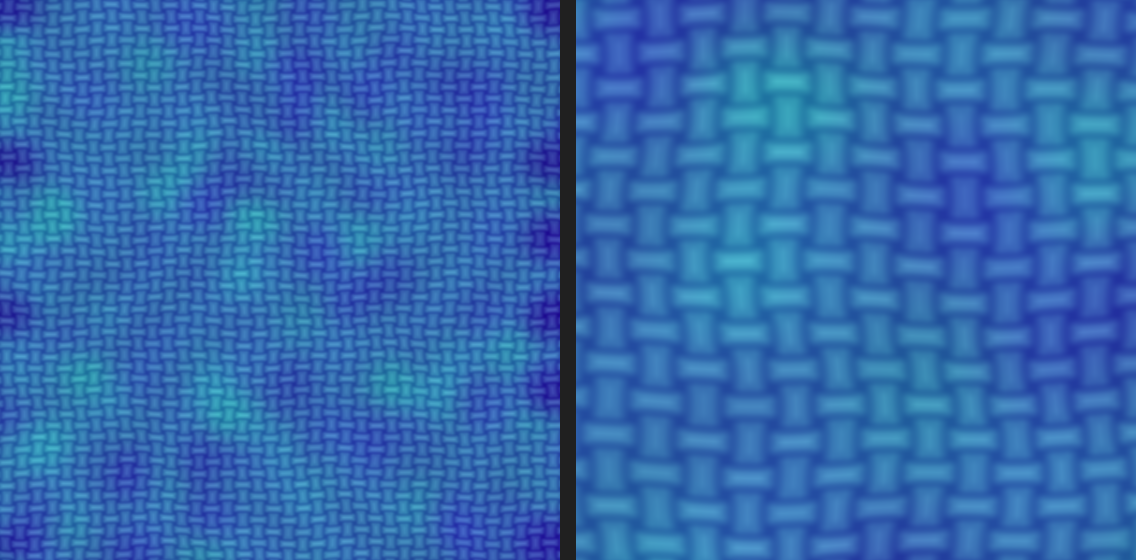
Left, the full canvas; right, a detail of the centre.
Give the GLSL for this texture, as a Shadertoy shader.

```glsl
// Blue plain-weave cloth with soft teal and violet dye blotches and stained side edges.

const float PI = 3.14159265;
const vec2 THREADS = vec2(38.0, 48.0);   // warp threads across, weft threads down
const float BLOTCH_CELLS = 13.0;
const float STAIN_STEP = 0.136;          // spacing of the edge stains

const vec3 GAP_BLUE = vec3(0.135, 0.295, 0.620);
const vec3 THREAD_BLUE = vec3(0.225, 0.460, 0.705);
const vec3 CREST_BLUE = vec3(0.310, 0.590, 0.790);
const vec3 TEAL_SHIFT = vec3(-0.015, 0.130, 0.010);
const vec3 VIOLET_SHIFT = vec3(0.000, -0.110, 0.015);
const vec3 STAIN_SHIFT = vec3(-0.025, -0.270, -0.060);

float hash(vec2 p) {
    vec3 q = fract(vec3(p.xyx) * 0.1031);
    q += dot(q, q.yzx + 33.33);
    return fract((q.x + q.y) * q.z);
}

// +1 on even threads, -1 on odd threads
float parity(float index) {
    return 1.0 - 2.0 * mod(index, 2.0);
}

// Soft cross-section of one thread, 1 at its middle
float threadProfile(float across, float halfWidth, float soft) {
    return 1.0 - smoothstep(halfWidth - soft, halfWidth + soft, abs(across - 0.5));
}

// Compact round spot, 1 at its centre and 0 beyond radius 1
float spot(vec2 offset) {
    float fall = max(0.0, 1.0 - dot(offset, offset));
    return fall * fall;
}

// Slow drift of the threads from layered sines
vec2 drift(vec2 uv) {
    return vec2(sin(uv.y * 17.0 + 2.0 * sin(uv.x * 9.0)) + 0.6 * sin(uv.y * 41.0 + uv.x * 13.0),
                sin(uv.x * 15.0 + 2.0 * sin(uv.y * 7.0)) + 0.6 * sin(uv.x * 37.0 + uv.y * 11.0));
}

// Cellular dye field: positive is teal, negative is violet
float blotches(vec2 p) {
    vec2 cell = floor(p);
    float sum = 0.0;
    for (int y = -1; y <= 1; y++) {
        for (int x = -1; x <= 1; x++) {
            vec2 id = cell + vec2(x, y);
            vec2 centre = id + vec2(hash(id + 3.7), hash(id + 19.3));
            float signedDye = 2.0 * hash(id + 51.1) - 1.0;
            sum += signedDye * (0.35 + 0.65 * abs(signedDye)) * spot(p - centre);
        }
    }
    return sum;
}

// Evenly spaced side stains: x is violet strength, y is teal strength
vec2 edgeStains(vec2 uv) {
    vec2 stain = vec2(0.0);
    for (int n = 0; n < 8; n++) {
        float k = float(n);
        float y = 0.03 + STAIN_STEP * k;
        float left = n == 0 ? 1.0 : -parity(k) * smoothstep(1.0, 3.0, k);
        float right = min(1.0, 1.3 * (1.0 - cos(2.0 * PI * (k - 1.0) / 5.0)));
        float leftSpot = spot((uv - vec2(0.015, y)) / vec2(0.090, 0.065));
        float rightSpot = spot((uv - vec2(0.990, y)) / vec2(0.090, 0.075));
        stain.x += max(left, 0.0) * 0.75 * leftSpot + right * rightSpot;
        stain.y += max(-left, 0.0) * leftSpot;
    }
    return stain;
}

// Over-and-under weave, shaded from gap through thread to raised crest
vec3 weave(vec2 p, float soft) {
    vec2 id = floor(p);
    vec2 f = fract(p);
    float weftLift = cos(PI * (p.x - 0.5)) * parity(id.y);
    float warpLift = -cos(PI * (p.y - 0.5)) * parity(id.x);

    float weftTone = 0.75 + 0.5 * hash(vec2(floor((p.x + id.y) * 0.5), id.y));
    float warpTone = 0.75 + 0.5 * hash(vec2(id.x, floor((p.y + id.x) * 0.5)) + 80.0);
    float weft = threadProfile(f.y, 0.29, soft) * smoothstep(-0.75, 0.35, weftLift);
    float warp = threadProfile(f.x, 0.31, soft) * smoothstep(-0.85, 0.25, warpLift);
    float cover = 1.0 - (1.0 - weft) * (1.0 - 0.9 * warp);

    float weftCrest = weft * threadProfile(f.y, 0.12, soft) * smoothstep(0.0, 0.8, weftLift);
    float warpCrest = warp * threadProfile(f.x, 0.10, soft) * smoothstep(0.0, 0.9, warpLift);
    float crest = max(0.75 * weftCrest * weftTone, 0.45 * warpCrest * warpTone);
    return mix(mix(GAP_BLUE, THREAD_BLUE, cover), CREST_BLUE, clamp(crest, 0.0, 1.0));
}

void mainImage(out vec4 fragColor, in vec2 fragCoord) {
    vec2 uv = fragCoord / iResolution.xy;

    // Cloth, with edges at least one pixel soft
    float pixel = THREADS.y / iResolution.y;
    vec3 colour = weave(uv * THREADS + 0.11 * drift(uv), max(0.17, pixel));

    // Uneven wear
    float wear = sin(uv.x * 23.0 + 3.0 * sin(uv.y * 8.0)) * sin(uv.y * 19.0 + 2.0 * sin(uv.x * 11.0));
    colour *= 1.0 + 0.035 * wear;

    // Dye blotches and side stains
    vec2 stain = edgeStains(uv);
    float dye = blotches(uv * BLOTCH_CELLS) * (1.0 - min(stain.x, 1.0)) + stain.y;
    colour += TEAL_SHIFT * clamp(dye, 0.0, 1.2) + VIOLET_SHIFT * clamp(-dye, 0.0, 1.2);
    colour += STAIN_SHIFT * min(stain.x, 1.0);

    fragColor = vec4(clamp(colour, 0.0, 1.0), 1.0);
}
```
